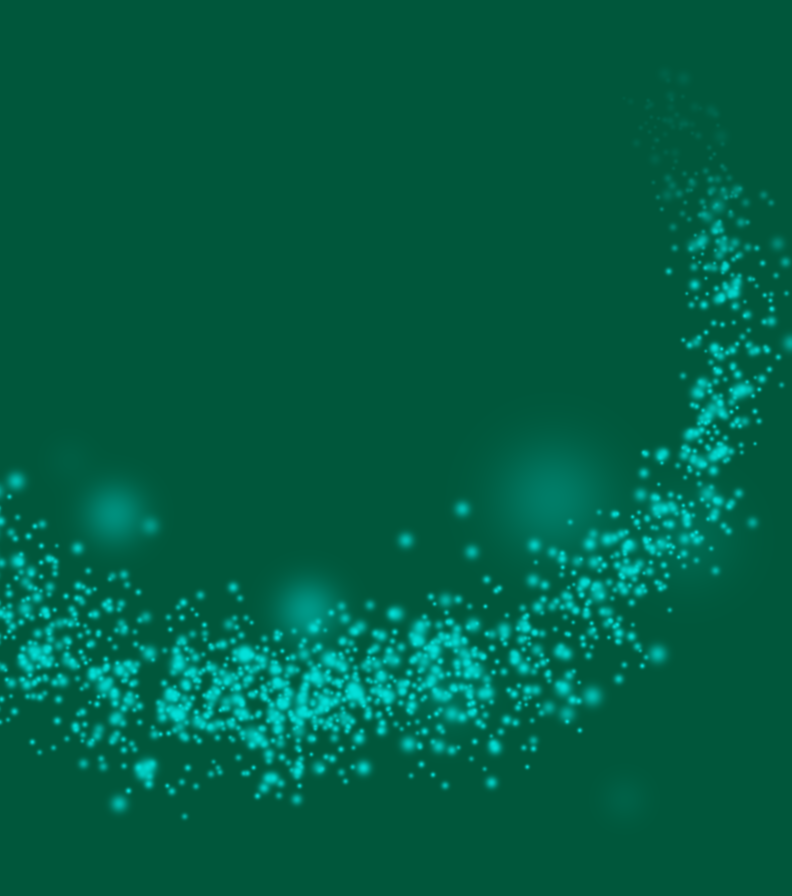
A WebGL 1 fragment shader for this background:

```glsl
precision highp float;
// A curved ribbon of soft cyan sparkles sweeping over a deep green ground.
// Jittered grids of dots are thinned by their distance to an elliptic arc;
// a few wide gaussian glows and stray dots complete the scene.

uniform vec2 u_resolution;

vec2 hash2(vec2 c) {
  vec2 h = vec2(dot(c, vec2(127.1, 311.7)), dot(c, vec2(269.5, 183.3)));
  return fract(sin(h) * 43758.545);
}

float valueNoise(vec2 p) {
  vec2 i = floor(p), f = fract(p);
  f = f * f * (3.0 - 2.0 * f);
  float low = mix(hash2(i).x, hash2(i + vec2(1.0, 0.0)).x, f.x);
  float high = mix(hash2(i + vec2(0.0, 1.0)).x, hash2(i + 1.0).x, f.x);
  return mix(low, high, f.y);
}

float glow(vec2 p, vec2 center, float radius) {
  vec2 d = (p - center) / radius;
  return exp(-2.0 * dot(d, d));
}

// Ellipse space: the ribbon follows the unit circle
vec2 arcSpace(vec2 p) {
  return (p - vec2(0.326, 0.648)) / vec2(0.49, 0.438);
}

// Chance that a dot exists at p
float ribbonDensity(vec2 p) {
  vec2 q = arcSpace(p);
  float angle = atan(q.y, q.x);
  float offset = (length(q) - 1.0) * 0.45;
  float width = mix(0.082, 0.037, smoothstep(-1.5, -0.1, angle));
  float ends = smoothstep(-2.9, -2.4, angle) * (1.0 - smoothstep(0.45, 0.7, angle));
  float clumps = 0.3 + 0.85 * valueNoise(p * 24.0);
  clumps += 0.35 * glow(p, vec2(0.29, 0.22), 0.10);
  return exp(-offset * offset / (width * width)) * ends * clumps;
}

// Light that a grid of scattered dots lets through
float dotLayer(vec2 p, float cell, float seed) {
  vec2 base = floor(p / cell);
  float clear = 1.0;
  for (int j = -1; j <= 1; j++) {
    for (int i = -1; i <= 1; i++) {
      vec2 id = base + vec2(float(i), float(j));
      vec2 center = (id + hash2(id + seed)) * cell;
      vec2 rnd = hash2(id + seed + 57.3);
      vec2 q = arcSpace(center);
      float angle = atan(q.y, q.x);
      float fade = 1.0 - 0.9 * smoothstep(0.0, 0.5, angle);
      float shrink = mix(1.0, 0.88, smoothstep(-1.2, 0.0, angle));
      float radius = cell * shrink * mix(0.24, 0.39, rnd.y);
      float present = step(rnd.x + 0.03, 0.84 * ribbonDensity(center));
      float strength = mix(0.6, 1.0, fract(rnd.y * 7.3)) * fade;
      clear *= 1.0 - present * strength * glow(p, center, radius);
    }
  }
  return clear;
}

void main() {
  vec2 p = gl_FragCoord.xy / u_resolution.y;
  vec3 green = vec3(0.0, 0.34, 0.23);
  vec3 teal = vec3(0.0, 0.70, 0.65);
  vec3 cyan = vec3(0.01, 0.88, 0.85);

  // Wide hazy glows
  float haze = 0.62 * glow(p, vec2(0.128, 0.426), 0.045);
  haze += 0.42 * glow(p, vec2(0.617, 0.443), 0.085);
  haze += 0.72 * glow(p, vec2(0.344, 0.318), 0.046);
  haze += 0.11 * glow(p, vec2(0.697, 0.108), 0.035);
  haze += 0.22 * glow(p, vec2(0.768, 0.400), 0.075);
  haze += 0.22 * glow(p, vec2(0.500, 0.225), 0.060);
  haze += 0.07 * glow(p, vec2(0.078, 0.486), 0.035);
  vec3 color = mix(green, teal, min(haze, 1.0));

  // Ribbon dots, from large to fine
  float clear = 1.0;
  float cell = 0.033;
  for (int k = 0; k < 6; k++) {
    clear *= dotLayer(p, cell, 11.7 * float(k) + 3.1);
    cell *= 0.82;
  }

  // Stray dots away from the ribbon
  float strays = glow(p, vec2(0.516, 0.432), 0.011);
  strays += glow(p, vec2(0.453, 0.397), 0.011);
  strays += glow(p, vec2(0.018, 0.463), 0.013);
  strays += glow(p, vec2(0.734, 0.270), 0.013);
  strays += glow(p, vec2(0.661, 0.223), 0.014);
  strays += glow(p, vec2(0.133, 0.103), 0.012);
  strays += 0.6 * glow(p, vec2(0.168, 0.413), 0.013);
  strays += 0.5 * glow(p, vec2(0.868, 0.728), 0.010);
  strays += 0.8 * glow(p, vec2(0.883, 0.617), 0.012);
  clear *= 1.0 - 0.75 * min(strays, 1.0);

  gl_FragColor = vec4(mix(cyan, color, clear), 1.0);
}
```
